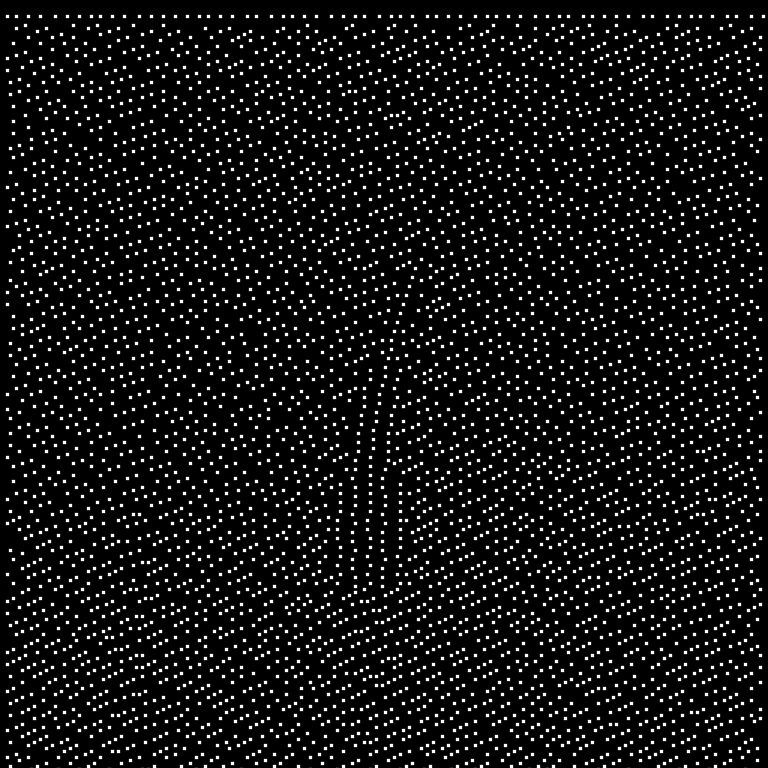
Write a WebGL 1 fragment shader that draws this pattern.

```glsl
precision highp float;

uniform vec2 u_resolution;

const float GRID = 256.0;              // dot sites along the canvas
const vec2 TILE = vec2(11.0, 4.3);     // room for one short chain of dots
const float DOT_RADIUS = 0.55;         // half width of a dot, in sites
const vec3 BACKGROUND = vec3(0.0);
const vec3 DOT_COLOR = vec3(1.0);

float hash(vec2 p) {
  vec3 q = fract(vec3(p.xyx) * 0.1031);
  q += dot(q, q.yzx + 33.33);
  return fract((q.x + q.y) * q.z);
}

// Coverage of the square dot centred in the site that holds the position
float siteDot(vec2 p, vec2 position, float pixelsPerSite) {
  vec2 d = abs(p - floor(position) - 0.5);
  vec2 cover = clamp((DOT_RADIUS - d) * pixelsPerSite + 0.5, 0.0, 1.0);
  return cover.x * cover.y;
}

// Rising, slightly wavy line followed by the chains
float slope(float x) {
  return 0.5 * x + 1.1 * sin(x * 0.071) + 0.6 * sin(x * 0.163 + 2.0);
}

// Staggers neighbouring rows so that their gaps never line up
float rowShift(float row) {
  return fract(row * 0.382) + 0.25 * hash(vec2(row + 200.0, 7.0));
}

// Bent spine of the upright strands
float spineX(float y) {
  float t = max(y / GRID - 0.33, 0.0) / 0.34;
  return GRID * (0.481 + 0.068 * t * t);
}

float strandX(float y, float side) {
  return spineX(y) + 5.0 * side;
}

float strandMask(float y, float side) {
  float top = 172.0 - 38.0 * abs(side);
  return step(60.0, y) * step(y, top);
}

// Mean number of dots in a chain
float chainDensity(vec2 site) {
  vec2 uv = site / GRID;
  float lower = 1.0 - smoothstep(0.14, 0.4, uv.y - 0.15 * uv.x);
  float upper = smoothstep(0.8, 1.0, uv.y);
  float spineGap = (site.x - spineX(site.y)) / 20.0;
  float middle = exp(-spineGap * spineGap) * (1.0 - smoothstep(0.55, 0.75, uv.y));
  float waves = sin(uv.x * 11.0 + uv.y * 4.0) + sin(uv.y * 13.0 - uv.x * 5.0);
  return 3.0 + 0.75 * lower + 0.4 * upper + 0.6 * middle + 0.1 * waves;
}

// Keeps chains off the margins and clear of the strands
float fieldMask(vec2 site) {
  float keep = step(2.0, site.x) * step(site.x, GRID - 2.0) * step(site.y, 248.0);
  for (int i = -2; i <= 2; i++) {
    float side = float(i);
    float isNear = 1.0 - step(2.5, abs(site.x - strandX(site.y, side)));
    keep *= 1.0 - isNear * strandMask(site.y, side);
  }
  return keep;
}

float chain(vec2 p, float column, float row, float pixelsPerSite) {
  vec2 id = vec2(column, row) + 200.0;
  float startX = (column - rowShift(row)) * TILE.x + 0.8 * hash(id);
  float lift = (row + 0.5) * TILE.y + 1.1 * (hash(id + 31.7) - 0.5);
  vec2 start = vec2(startX, slope(startX) + lift);
  float spread = fract(dot(id, vec2(0.7549, 0.5698)));
  float count = min(floor(chainDensity(start) + spread), 5.0);
  float spacing = max(2.0, 9.2 / count);
  float ink = 0.0;
  for (int j = 0; j < 5; j++) {
    float x = startX + float(j) * spacing;
    vec2 site = vec2(x, slope(x) + lift);
    float visible = step(float(j) + 0.5, count) * fieldMask(site);
    ink = max(ink, visible * siteDot(p, site, pixelsPerSite));
  }
  return ink;
}

float chainField(vec2 p, float pixelsPerSite) {
  float row = floor((p.y - slope(p.x)) / TILE.y);
  float ink = 0.0;
  for (int dy = -1; dy <= 1; dy++) {
    float r = row + float(dy);
    float column = floor(p.x / TILE.x + rowShift(r));
    for (int dx = -1; dx <= 1; dx++) {
      ink = max(ink, chain(p, column + float(dx), r, pixelsPerSite));
    }
  }
  return ink;
}

float strands(vec2 p, float pixelsPerSite) {
  float ink = 0.0;
  for (int i = -2; i <= 2; i++) {
    float side = float(i);
    float k = floor((p.y + 1.5 * side) / 3.0);
    float y = 3.0 * k + 1.5 - 1.5 * side;
    float x = strandX(y, side) + 1.2 * (hash(vec2(k, side + 5.0)) - 0.5);
    ink = max(ink, strandMask(y, side) * siteDot(p, vec2(x, y), pixelsPerSite));
  }
  return ink;
}

// Nearly even row closing the field at the top
float topRow(vec2 p, float pixelsPerSite) {
  float k = floor(p.x / 4.0);
  vec2 site = vec2(4.0 * k + 1.0 + 1.9 * hash(vec2(k, 3.0)), 250.5);
  return step(2.0, site.x) * siteDot(p, site, pixelsPerSite);
}

void main() {
  float size = min(u_resolution.x, u_resolution.y);
  vec2 p = gl_FragCoord.xy / size * GRID;
  float pixelsPerSite = size / GRID;
  float ink = max(chainField(p, pixelsPerSite), strands(p, pixelsPerSite));
  ink = max(ink, topRow(p, pixelsPerSite));
  gl_FragColor = vec4(mix(BACKGROUND, DOT_COLOR, ink), 1.0);
}
```
